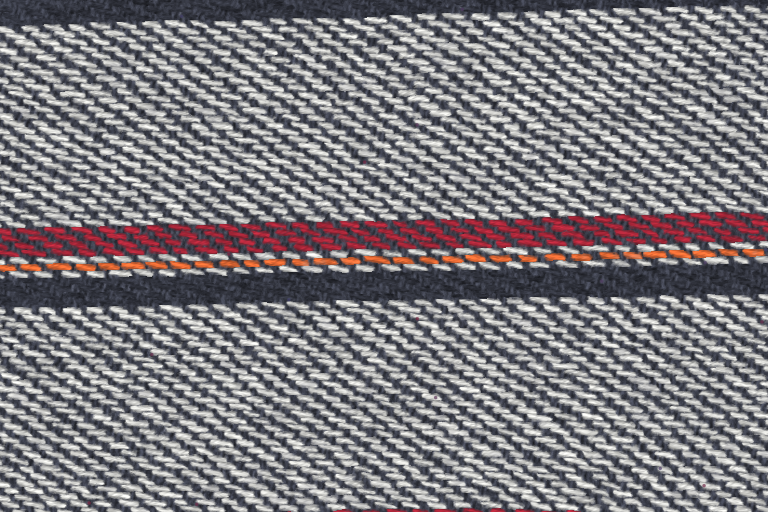
A Shadertoy shader for this texture:

```glsl
// Woven wool twill: pale floats on charcoal, with dark, red and orange stripes.

const float ROWS = 71.5;      // weft rows per canvas height
const float FLOATS = 20.5;    // weft floats per canvas height, along a row
const float TWILL = 0.425;    // sideways step of the weave per row
const float SLANT = 0.21;     // droop of each float toward its right end

const vec3 CHARCOAL = vec3(0.205, 0.215, 0.255);
const vec3 WOOL = vec3(0.86, 0.86, 0.845);
const vec3 RED = vec3(0.70, 0.16, 0.235);
const vec3 ORANGE = vec3(0.95, 0.44, 0.22);

float hash(vec2 p) {
    vec3 q = fract(p.xyx * 0.1031);
    q += dot(q, q.yzx + 33.33);
    return fract((q.x + q.y) * q.z);
}

float noise(vec2 p) {
    vec2 i = floor(p), f = fract(p);
    f = f * f * (3.0 - 2.0 * f);
    return mix(mix(hash(i), hash(i + vec2(1, 0)), f.x),
               mix(hash(i + vec2(0, 1)), hash(i + vec2(1, 1)), f.x), f.y);
}

float fbm(vec2 p) {
    float sum = 0.0, amp = 0.5;
    for (int i = 0; i < 3; i++) {
        sum += amp * noise(p);
        p = p * 2.03 + 17.0;
        amp *= 0.5;
    }
    return sum / 0.875;
}

// Depth across the cloth: tilted stripes, bent a little near both edges.
float clothDepth(vec2 p) {
    float bow = 0.018 * pow(p.y, 6.0) * smoothstep(0.9, 1.3, p.x);
    float lift = 0.005 * (1.0 - smoothstep(0.0, 0.3, p.y));
    float wobble = 0.004 * (noise(p * vec2(7.0, 5.0)) - 0.5)
                 + 0.004 * (noise(p * vec2(34.0, 26.0)) - 0.5);
    float slope = 0.028 - 0.018 * p.y + 0.006 * p.y * p.y;
    return p.y + p.x * slope + lift - bow + wobble;
}

float inRange(float row, float first, float last) {
    return step(first, row) * step(row, last);
}

float isDark(float row) {
    return max(step(row, 3.0), inRange(row, 39.0, 42.0));
}

float isOrange(float row) {
    return inRange(row, 37.0, 37.0);
}

vec3 weftColour(float row) {
    vec3 c = mix(WOOL, CHARCOAL, isDark(row));
    c = mix(c, RED, max(inRange(row, 32.0, 35.0), step(72.0, row)));
    return mix(c, ORANGE, isOrange(row));
}

// Signed distance to a slanted, tapering float, in units of one row.
float floatDistance(vec2 p, float halfLength, float radius) {
    p.y -= SLANT * p.x;
    float taper = 0.05 * p.x * p.x;
    return length(vec2(max(abs(p.x) - halfLength, 0.0), p.y)) - radius + taper;
}

vec3 warpYarn(vec2 p, float depth) {
    float bend = 0.8 * noise(p * vec2(40.0, 60.0));
    float ridge = 0.5 + 0.5 * cos(6.2832 * (p.x * FLOATS * 4.0 + depth * 18.0 + bend));
    float grain = fbm(vec2(p.x * 190.0, depth * 140.0));
    return CHARCOAL * (0.40 + 0.34 * ridge + 1.05 * grain);
}

// Lays one row of weft over the ground.
vec3 layWeft(vec3 ground, vec2 p, float depth, float row, float blur) {
    float jitter = 0.10 * (hash(vec2(row + 9.0, 3.0)) - 0.5);
    float drift = 0.40 * (noise(p * vec2(5.0, 8.0)) - 0.5)
                + 0.20 * (noise(p * vec2(24.0, 50.0)) - 0.5);
    float phase = p.x * FLOATS - row * TWILL + jitter + drift;
    vec2 cell = vec2(floor(phase), row);
    float vary = hash(cell + 40.0), tone = hash(cell + 83.0);

    vec2 q = vec2((fract(phase) - 0.5) * ROWS / FLOATS,
                  depth * ROWS - row - 0.5 + 0.14 * (vary - 0.5));
    float fuzz = fbm(vec2(p.x * 115.0, depth * 190.0)) - 0.5;
    float radius = 0.38 + 0.10 * (tone - 0.5) + 0.15 * isOrange(row);
    float d = floatDistance(q, 0.97 + 0.50 * (vary - 0.5), radius) + 0.60 * fuzz;

    // Stray fibres blur the wool into the ground around each float.
    vec3 yarn = weftColour(row);
    float haze = 0.24 * smoothstep(0.45, -0.05, d) * (0.4 + 1.1 * noise(p * 95.0));
    ground = mix(ground, yarn, haze * (1.0 - isDark(row)));

    // Round shading and twisted strands.
    float strand = noise(vec2(p.x * 150.0 + depth * 260.0, depth * 420.0));
    float body = 1.0 - 0.24 * smoothstep(0.05, 0.42, abs(q.y - SLANT * q.x));
    float light = body * (0.86 + 0.28 * strand + 0.14 * (tone - 0.5));
    light *= mix(1.0, 0.84 + 0.7 * fuzz + 0.2 * tone, isDark(row));
    float cover = smoothstep(0.17 + blur, -0.17 - blur, d);
    return mix(ground, yarn * light, cover);
}

// Pale fuzz and rare coloured flecks scattered over the weave.
vec3 addLint(vec3 c, vec2 p) {
    float lint = smoothstep(0.57, 0.85, fbm(p * vec2(28.0, 46.0) + 5.0));
    c = mix(c, vec3(0.66, 0.66, 0.68), 0.34 * lint * smoothstep(0.24, 0.45, c.g));
    vec2 grid = p * 15.0, cell = floor(grid);
    vec2 spot = vec2(hash(cell + 11.0), hash(cell + 71.0)) * 0.6 + 0.2;
    float fleck = smoothstep(0.07, 0.03, length(fract(grid) - spot));
    vec3 tint = mix(vec3(0.48, 0.14, 0.24), vec3(0.25, 0.28, 0.45), hash(cell + 31.0));
    return mix(c, tint, 0.7 * fleck * step(0.955, hash(cell + 91.0)));
}

void mainImage(out vec4 fragColor, in vec2 fragCoord) {
    vec2 p = fragCoord / iResolution.y;
    p.y = 1.0 - p.y;
    float depth = clothDepth(p), blur = 0.5 * ROWS / iResolution.y;
    vec3 c = layWeft(warpYarn(p, depth), p, depth, floor(depth * ROWS), blur);
    fragColor = vec4(clamp(addLint(c, p), 0.0, 1.0), 1.0);
}
```
